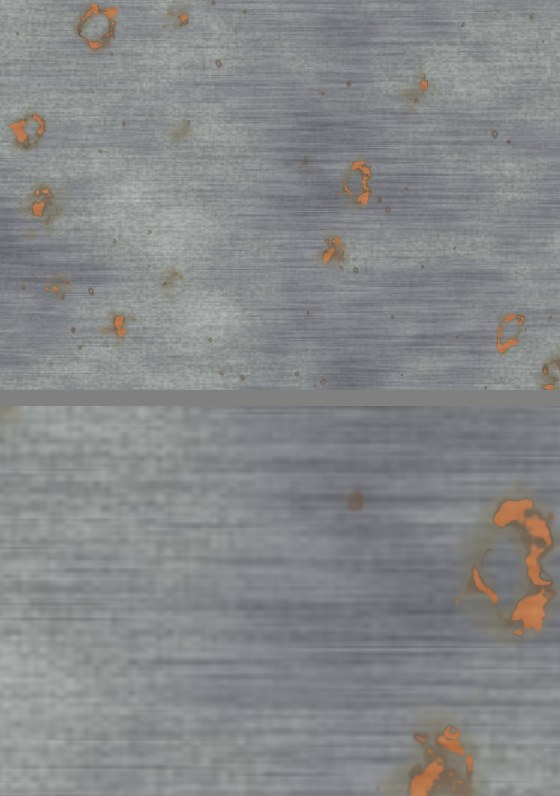
Top: the whole. Bottom: its middle third, enlarged.
Write a Shadertoy shader that draws this texture.

```glsl
// Brushed grey steel with cloudy patina, fine horizontal scratches and rust clusters
#define BRUSH_ROWS 165.0
#define BRUSH_DEPTH 0.16
#define GRAIN_DEPTH 0.09
#define CLOUD_DEPTH 0.27
#define CLUSTER_SCALE 5.0
#define CLUSTER_SHARE 0.38
#define LUMP_SCALE 27.0
#define SPECK_SCALE 40.0
#define SPECK_SHARE 0.022
#define STAIN_COLOR vec3(0.49, 0.46, 0.37)
#define BROWN_COLOR vec3(0.43, 0.35, 0.28)
#define ORANGE_COLOR vec3(0.74, 0.45, 0.27)

float hash(vec2 p) {
    vec3 q = fract(p.xyx * 0.1031);
    q += dot(q, q.yzx + 33.33);
    return fract((q.x + q.y) * q.z);
}

float noise(vec2 p) {
    vec2 i = floor(p), f = fract(p);
    f = f * f * (3.0 - 2.0 * f);
    return mix(mix(hash(i), hash(i + vec2(1, 0)), f.x),
               mix(hash(i + vec2(0, 1)), hash(i + vec2(1, 1)), f.x), f.y);
}

float fbm(vec2 p) {
    float sum = 0.0, amp = 0.53;
    for (int i = 0; i < 4; i++) {
        sum += amp * noise(p);
        p = mat2(1.6, 1.2, -1.2, 1.6) * p + 17.3;
        amp *= 0.5;
    }
    return sum;
}

// One scratch row: stretched noise, shifted so that rows do not line up
float scratchRow(float x, float row) {
    return noise(vec2(x + 40.0 * hash(vec2(row, 7.0)), row * 3.0));
}

float brush(vec2 p, float rows, float stretch) {
    float y = p.y * rows, row = floor(y);
    return mix(scratchRow(p.x * stretch, row), scratchRow(p.x * stretch, row + 1.0),
               smoothstep(0.0, 1.0, y - row));
}

// Cellular spots: 1 at the crest, 0 outside; part of them are hollow rings
float spots(vec2 p, float share) {
    vec2 base = floor(p);
    float field = 0.0;
    for (int j = -1; j <= 1; j++)
    for (int i = -1; i <= 1; i++) {
        vec2 id = base + vec2(i, j);
        if (hash(id + 11.7) > share) continue;
        vec2 center = id + 0.15 + 0.7 * vec2(hash(id + 3.1), hash(id + 57.9));
        float radius = mix(0.18, 0.42, hash(id + 91.3));
        float d = length((p - center) * vec2(1.1, 0.88)) / radius;
        float ring = 1.0 - 2.0 * abs(d - 0.6);
        field = max(field, hash(id + 29.5) > 0.68 ? ring : 1.0 - d);
    }
    return field;
}

vec3 metal(vec2 p) {
    float cloud = fbm(p * vec2(2.3, 3.4) + 4.0) - 0.5;
    float patch_ = fbm(p * vec2(9.0, 14.0) + 31.0) - 0.5;
    float coarse = brush(p, BRUSH_ROWS, 5.0) - 0.5;
    float fine = brush(p + 5.0, BRUSH_ROWS * 1.7, 14.0) - 0.5;
    float grain = noise(p * vec2(130.0, 190.0)) - 0.5;
    float weave = noise(p * vec2(210.0, 45.0) + 70.0) - 0.5;

    // Scratches show more in dark zones, mottled grain in light ones
    float worn = smoothstep(-0.15, 0.15, cloud + patch_ * 0.6);
    float tone = 0.545 + CLOUD_DEPTH * cloud + 0.13 * patch_;
    tone += BRUSH_DEPTH * mix(1.0, 0.65, worn) * (0.6 * coarse + 0.4 * fine);
    tone += GRAIN_DEPTH * mix(0.45, 1.0, worn) * (grain + 0.4 * weave);
    tone -= 0.07 * smoothstep(0.8, 0.98, coarse + 0.5);

    vec3 tint = mix(vec3(-0.008, 0.0, 0.018), vec3(-0.012, 0.008, -0.002), worn);
    return tone + tint;
}

void mainImage(out vec4 fragColor, in vec2 fragCoord) {
    vec2 p = fragCoord / iResolution.y;
    vec3 color = metal(p);

    // Ragged coordinates for the rust edges
    vec2 warp = vec2(noise(p * 38.0), noise(p * 38.0 + 50.0)) - 0.5;
    vec2 q = p + 0.022 * warp;
    float cluster = spots((q + 0.02 * warp.yx) * CLUSTER_SCALE + 2.0, CLUSTER_SHARE);
    float lump = spots(q * LUMP_SCALE + 60.0, 0.65);
    float speck = spots((p + 0.008 * warp) * SPECK_SCALE + 150.0, SPECK_SHARE);
    float rough = fbm(p * 33.0 + 9.0) - 0.5;
    float streak = brush(p, BRUSH_ROWS, 8.0) - 0.5;

    // Olive halo, brown crust, then bright orange flakes
    float inside = smoothstep(0.0, 0.15, cluster);
    float stain = inside * smoothstep(0.0, 0.8, cluster + 1.4 * rough);
    float crust = 0.9 * cluster + 0.5 * lump + 2.0 * rough + 0.12 * streak - 0.74;
    float brown = inside * smoothstep(-0.12, 0.22, crust);
    brown = max(brown, 0.8 * smoothstep(0.1, 0.55, speck));
    float fresh = fbm(p * vec2(20.0, 27.0) + 83.0) - 0.5;
    float orange = inside * smoothstep(0.08, 0.24, crust + 1.6 * fresh - 0.1);
    orange *= smoothstep(-0.1, 0.1, crust);

    vec3 relief = vec3(0.16 * rough + 0.06 * streak);
    color = mix(color, STAIN_COLOR + relief, 0.6 * stain);
    color = mix(color, BROWN_COLOR + relief, 0.75 * brown);
    color = mix(color, ORANGE_COLOR + relief, 0.85 * orange);
    fragColor = vec4(clamp(color, 0.0, 1.0), 1.0);
}
```
